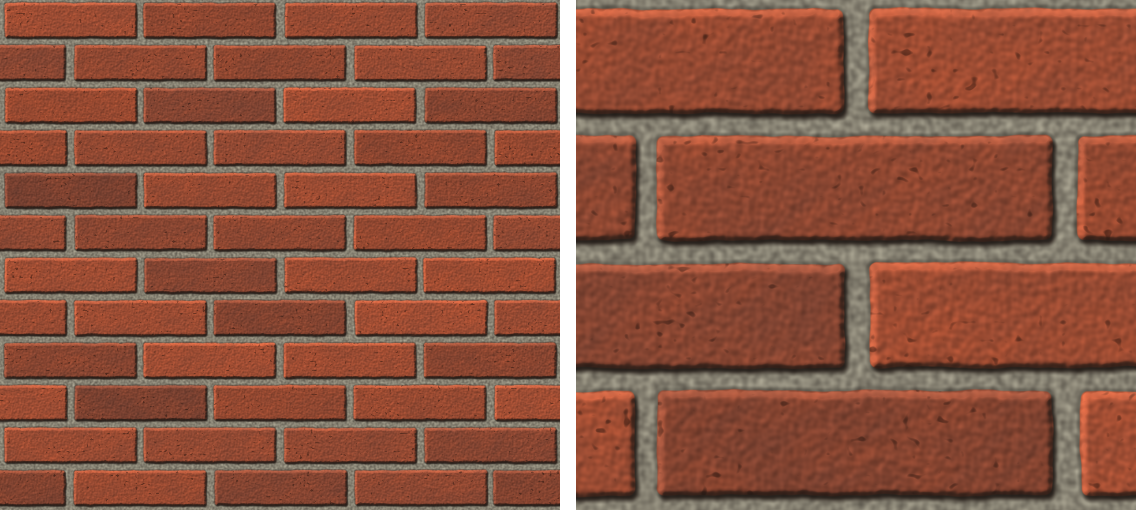
Left, the full canvas; right, a detail of the centre.
Give the GLSL for this texture, as a WebGL 2 fragment shader.

```glsl
#version 300 es
precision highp float;

uniform vec2 u_resolution;
out vec4 fragColor;

#define BRICKS vec2(4.0, 12.0)        // repeats across and down
#define CELL vec2(3.296, 1.0)         // cell size, in course heights
#define HALF_BRICK vec2(1.553, 0.410) // half size of a brick face
#define CORNER 0.055
#define EDGE_WEAR 0.028
#define TO_LIGHT vec2(-0.55, 0.83)
#define DULL vec3(0.460, 0.252, 0.192)
#define BRIGHT vec3(0.630, 0.300, 0.195)
#define MORTAR_DARK vec3(0.430, 0.410, 0.362)
#define MORTAR_LIGHT vec3(0.610, 0.590, 0.522)
#define SHADOW vec3(0.150, 0.115, 0.095)

// Integer hash of a lattice point, two values in 0..1
vec2 hash(vec2 cell) {
    uvec2 v = uvec2(cell) * 1664525u + 1013904223u;
    v.x += v.y * 1664525u;
    v.y += v.x * 1664525u;
    v ^= v >> 16u;
    v.x += v.y * 1664525u;
    v.y += v.x * 1664525u;
    v ^= v >> 16u;
    return vec2(v) / 4294967295.0;
}

float gradient(vec2 lattice, vec2 offset, vec2 period) {
    float angle = 6.28319 * hash(mod(lattice + 0.5, period)).x;
    return dot(vec2(cos(angle), sin(angle)), offset);
}

// Gradient noise that wraps after a whole period, about -0.7..0.7
float noise(vec2 uv, vec2 period) {
    vec2 p = uv * period, i = floor(p), f = p - i;
    vec2 w = f * f * f * (f * (f * 6.0 - 15.0) + 10.0);
    vec2 x = vec2(1, 0), y = vec2(0, 1);
    return mix(mix(gradient(i, f, period), gradient(i + x, f - x, period), w.x),
               mix(gradient(i + y, f - y, period), gradient(i + 1.0, f - 1.0, period), w.x), w.y);
}

// Running bond: signed distance to the brick, and its wrapped cell
float brickDistance(vec2 uv, out vec2 id) {
    vec2 p = uv * BRICKS - vec2(0.0, 0.025);
    p.x += 0.5 * (1.0 - mod(floor(p.y), 2.0));
    id = floor(mod(floor(p) + 0.5, BRICKS));
    vec2 jitter = (hash(id + 31.0) - 0.5) * vec2(0.04, 0.01);
    vec2 q = abs((fract(p) - 0.5) * CELL - jitter) - HALF_BRICK + CORNER;
    float d = length(max(q, 0.0)) + min(max(q.x, q.y), 0.0) - CORNER;
    float wear = 0.7 * noise(uv, vec2(34, 31)) + 0.4 * noise(uv, vec2(90, 82));
    return d + EDGE_WEAR * wear;
}

float grain(vec2 uv) {
    return 0.5 * noise(uv, vec2(136, 124)) + 0.5 * noise(uv, vec2(256, 233));
}

// Rounded brick edges plus the rough surface
float relief(vec2 uv) {
    vec2 id;
    float d = brickDistance(uv, id);
    return smoothstep(-0.02, 0.06, -d) + 0.34 * grain(uv);
}

void main() {
    vec2 uv = gl_FragCoord.xy / u_resolution;
    vec2 unit = 1.0 / (BRICKS * CELL);
    float pixel = BRICKS.y / u_resolution.y;

    vec2 id, shadeId;
    float d = brickDistance(uv, id);
    float slope = relief(uv) - relief(uv + TO_LIGHT * 0.035 * unit);
    float speckle = noise(uv, vec2(240, 218));

    // Fired clay: a tone per brick, cloudy stains, slanted streaks, small pits
    vec2 rnd = hash(id);
    vec2 slanted = vec2(uv.x - uv.y, uv.y);
    float stain = noise(uv, vec2(14, 22)) + 0.5 * noise(uv, vec2(40, 50));
    float streak = noise(slanted, vec2(84, 36));
    float tone = 0.1 + 0.85 * sqrt(rnd.x) + 0.3 * stain + 0.25 * streak;
    vec3 clay = mix(DULL, BRIGHT, clamp(tone, -0.1, 1.1));
    clay *= 0.97 + 0.06 * rnd.y + 0.12 * speckle;
    float pits = smoothstep(0.36, 0.6, noise(uv, vec2(150, 170)) + 0.25 * stain);
    clay *= 1.0 - 0.35 * pits;
    clay *= clamp(1.0 + 0.8 * slope, 0.4, 1.3);

    // Brick rim: bright towards the light, dark away from it
    float rim = smoothstep(-0.06, -0.01, d);
    clay += vec3(0.06, 0.04, 0.03) * rim * smoothstep(0.1, 0.5, slope);
    clay = mix(clay, SHADOW, 0.6 * rim * smoothstep(0.1, 0.45, -slope));

    // Sandy mortar, shaded by the bricks towards the light
    float sand = 0.55 + 0.8 * speckle + 0.6 * noise(uv, vec2(170, 155));
    vec3 mortar = mix(MORTAR_DARK, MORTAR_LIGHT, clamp(sand, -0.3, 1.3));
    mortar *= 1.0 + 0.3 * clamp(slope, -0.5, 0.5);
    float shade = brickDistance(uv + TO_LIGHT * 0.045 * unit, shadeId);
    mortar = mix(mortar, SHADOW, 0.82 * smoothstep(-0.03, 0.03, -shade));
    mortar *= mix(0.75, 1.0, smoothstep(0.0, 0.04, d));

    float brickMask = smoothstep(-pixel, pixel, -d);
    fragColor = vec4(mix(mortar, clay, brickMask), 1.0);
}
```
